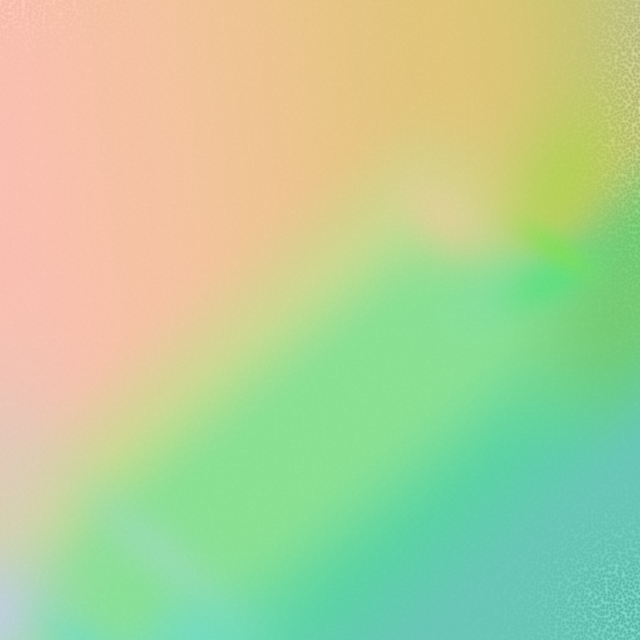
Write a WebGL 2 fragment shader that draws this background.

```glsl
#version 300 es
precision highp float;
// Soft pastel field: a warm band, a green band and a teal band divided by
// blurred diagonal edges that bend at the right. Tilted gaussian glows add
// the local colours, and fine cellular grain roughens the outer corners.

uniform vec2 u_resolution;
out vec4 outColor;

// Warm band, left to right
const vec3 PINK  = vec3(0.98, 0.75, 0.70);
const vec3 PEACH = vec3(0.95, 0.77, 0.61);
const vec3 GOLD  = vec3(0.88, 0.775, 0.48);
const vec3 OLIVE = vec3(0.79, 0.78, 0.42);
const vec3 STRAW = vec3(0.78, 0.86, 0.57);
// Green and teal bands
const vec3 MINT  = vec3(0.54, 0.88, 0.58);
const vec3 LEAF  = vec3(0.46, 0.80, 0.46);
const vec3 JADE  = vec3(0.35, 0.83, 0.64);
const vec3 TEAL  = vec3(0.41, 0.78, 0.72);
// Glows
const vec3 SILVER   = vec3(0.75, 0.76, 0.57);
const vec3 LIME     = vec3(0.70, 0.82, 0.33);
const vec3 VIVID    = vec3(0.50, 0.88, 0.33);
const vec3 EMERALD  = vec3(0.36, 0.88, 0.50);
const vec3 SEAFOAM  = vec3(0.53, 0.87, 0.63);
const vec3 SAND     = vec3(0.89, 0.81, 0.60);
const vec3 BEIGE    = vec3(0.84, 0.81, 0.74);
const vec3 LAVENDER = vec3(0.78, 0.80, 0.91);
const vec3 AQUA     = vec3(0.45, 0.86, 0.77);
const vec3 PALE     = vec3(0.61, 0.86, 0.72);

const vec2  ACROSS = vec2(0.64, -0.77);  // normal of the diagonal bands
const float WARM_EDGE = -0.06;
const float WARM_BEND = 0.15;
const float TEAL_EDGE = 0.235;
const float TEAL_BEND = 0.11;
const float GRAIN_CELLS = 190.0;
const float GRAIN_AMOUNT = 0.20;
const float GRAIN_BASE = 0.07;

vec2 hash2(vec2 p) {
    vec3 q = fract(p.xyx * vec3(0.1031, 0.1030, 0.0973));
    q += dot(q, q.yzx + 33.33);
    return fract((q.xx + q.yz) * q.zy);
}

// Distance to the nearest jittered cell point
float cellular(vec2 p) {
    vec2 cell = floor(p);
    float nearest = 2.0;
    for (int y = -1; y <= 1; y++) {
        for (int x = -1; x <= 1; x++) {
            vec2 c = cell + vec2(x, y);
            nearest = min(nearest, length(c + hash2(c) - p));
        }
    }
    return nearest;
}

// Gaussian falloff around a tilted ellipse
float glow(vec2 p, vec2 center, vec2 radius, float angle) {
    vec2 d = p - center;
    float c = cos(angle), s = sin(angle);
    d = vec2(c * d.x + s * d.y, c * d.y - s * d.x) / radius;
    return exp(-dot(d, d));
}

vec3 warmBand(vec2 p) {
    float t = p.x + 0.12 * (p.y - 0.7);
    vec3 col = mix(PINK, PEACH, smoothstep(-0.08, 0.42, t));
    col = mix(col, GOLD, smoothstep(0.25, 0.76, t));
    col = mix(col, OLIVE, smoothstep(0.72, 1.0, t));
    col = mix(col, SILVER, 0.9 * glow(p, vec2(1.06, 0.94), vec2(0.14, 0.33), 0.0));
    return mix(col, LIME, 0.9 * glow(p, vec2(0.87, 0.70), vec2(0.08, 0.15), -0.5));
}

vec3 bands(vec2 p) {
    float d = dot(p, ACROSS);
    float bend = smoothstep(0.60, 0.92, p.x);
    float w = d - WARM_EDGE - WARM_BEND * bend;
    float warmBlur = 0.07 - 0.03 * glow(p, vec2(0.85, 0.62), vec2(0.09), 0.0);
    float tealEdge = TEAL_EDGE + TEAL_BEND * smoothstep(0.76, 1.0, p.x);

    vec3 green = mix(MINT, LEAF, smoothstep(0.74, 0.98, p.x));
    vec3 teal = mix(JADE, TEAL, smoothstep(0.24, 0.44, d));
    vec3 col = mix(warmBand(p), STRAW, (1.0 - bend) * smoothstep(-0.20, -0.01, w));
    col = mix(col, green, smoothstep(-warmBlur, warmBlur, w));
    return mix(col, teal, smoothstep(-0.11, 0.07, d - tealEdge));
}

vec3 addGlows(vec3 col, vec2 p) {
    // Bright knot where the bands bend
    col = mix(col, SAND, 0.75 * glow(p, vec2(0.69, 0.665), vec2(0.085, 0.05), -0.7));
    col = mix(col, SEAFOAM, 0.7 * glow(p, vec2(0.77, 0.53), vec2(0.075, 0.05), 0.5));
    col = mix(col, EMERALD, 0.8 * glow(p, vec2(0.86, 0.56), vec2(0.075, 0.035), 0.45));
    col = mix(col, VIVID, 0.7 * glow(p, vec2(0.87, 0.61), vec2(0.06, 0.022), -0.6));

    // Cool mixture in the lower left
    col = mix(col, BEIGE, 0.65 * glow(p, vec2(0.01, 0.25), vec2(0.10, 0.17), 0.0));
    col = mix(col, PALE, 0.75 * glow(p, vec2(0.25, 0.13), vec2(0.13, 0.045), -0.75));
    col = mix(col, AQUA, 0.8 * glow(p, vec2(0.31, 0.0), vec2(0.12, 0.075), 0.0));
    col = mix(col, MINT, 0.7 * glow(p, vec2(0.20, 0.06), vec2(0.06, 0.045), 0.6));
    col = mix(col, LAVENDER, 0.85 * glow(p, vec2(-0.02, 0.04), vec2(0.10, 0.10), 0.0));
    return mix(col, AQUA, 0.65 * glow(p, vec2(0.13, -0.01), vec2(0.075, 0.04), -0.6));
}

void main() {
    vec2 p = gl_FragCoord.xy / u_resolution;
    vec3 col = addGlows(bands(p), p);

    float rough = GRAIN_BASE + glow(p, vec2(1.03, 0.85), vec2(0.08, 0.24), 0.0)
                + glow(p, vec2(1.0, 0.04), vec2(0.12, 0.11), 0.0)
                + 0.3 * glow(p, vec2(0.0, 1.0), vec2(0.14, 0.06), 0.0);
    col += GRAIN_AMOUNT * rough * (cellular(p * GRAIN_CELLS) - 0.45);
    outColor = vec4(clamp(col, 0.0, 1.0), 1.0);
}
```
